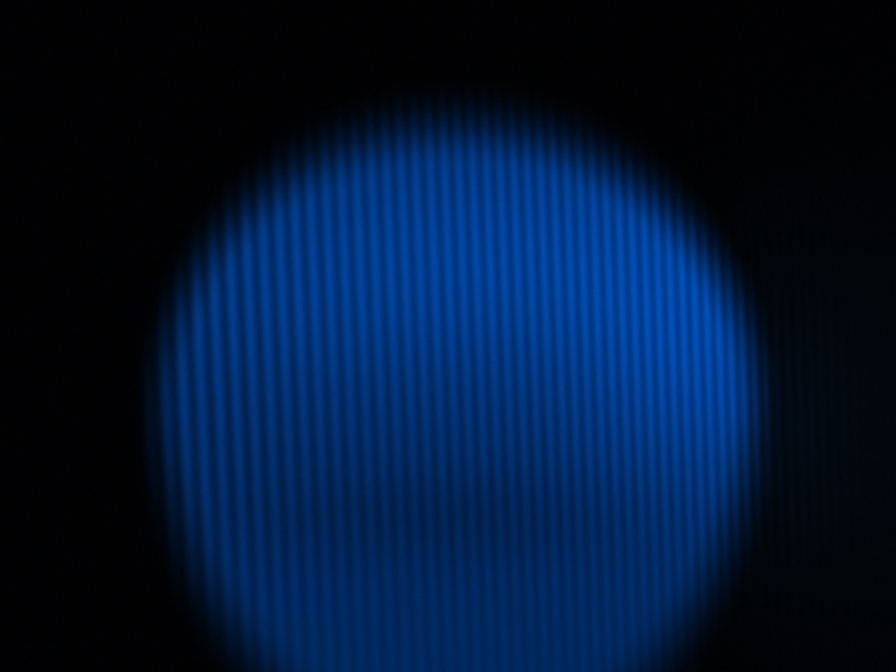
A Shadertoy shader for this background:

```glsl
#define DOME_CENTER vec2(0.68, 0.392)
#define DOME_WIDTH 0.472
#define DOME_RISE 0.486
#define DOME_DROP 0.594
#define STRIPE_LEAN 0.04
#define STRIPE_DEPTH 0.15
#define LIGHT_TINT vec3(0.0, 0.425, 1.0)
#define NIGHT vec3(0.004, 0.005, 0.010)
#define GRAIN 0.006

const float TAU = 6.2831853;

float hash(vec2 p) {
    p = fract(p * vec2(0.1031, 0.1137));
    p += dot(p, p.yx + 33.3);
    return fract((p.x + p.y) * p.x * 43.7);
}

// Soft elliptical spot of light
float spot(vec2 p, vec2 center, vec2 size) {
    vec2 d = (p - center) / size;
    return exp(-dot(d, d));
}

// Leaning ribs that grow finer toward the right
float ribs(vec2 p) {
    float x = p.x + STRIPE_LEAN * (1.3 - 0.5 * p.x) * (p.y - 0.5);
    return cos(TAU * (30.0 * x + 13.0 * x * x));
}

// Dome with a crisp side edge and a long fade at the top
float domeMask(vec2 p) {
    vec2 q = p - DOME_CENTER;
    q /= vec2(DOME_WIDTH, q.y > 0.0 ? DOME_RISE : DOME_DROP);
    float rise = clamp(q.y, 0.0, 1.0);
    float drop = clamp(-q.y, 0.0, 1.0);
    float softness = 0.18 + 0.20 * rise * rise + 0.14 * drop;
    return smoothstep(1.03, 1.03 - softness, length(q));
}

// Light inside the dome: upper arc, right rim and a dim lower band
float domeLight(vec2 p) {
    float light = 0.355;
    light += 0.20 * spot(p, vec2(0.76, 0.62), vec2(0.36, 0.20));
    light += 0.20 * spot(p, vec2(1.06, 0.47), vec2(0.20, 0.24));
    light += 0.05 * spot(p, vec2(0.42, 0.55), vec2(0.22, 0.16));
    light -= 0.06 * spot(p, vec2(0.66, 0.23), vec2(0.32, 0.07));
    return light;
}

void mainImage(out vec4 fragColor, in vec2 fragCoord) {
    vec2 p = fragCoord / iResolution.y;
    float rib = ribs(p);
    float mask = domeMask(p);

    // Ribs deepen at the left and the rim, and weaken near the base
    float depth = STRIPE_DEPTH + 0.10 * smoothstep(0.6, 0.2, p.x);
    depth += 0.10 * (1.0 - mask);
    depth *= mix(0.45, 1.0, smoothstep(0.0, 0.3, p.y));
    float light = domeLight(p) * mask * (1.0 + depth * rib);

    // Faint spill beyond the rim
    float halo = spot(p, vec2(1.15, 0.38), vec2(0.10, 0.22));
    float haze = spot(p, vec2(1.32, 0.36), vec2(0.22, 0.32));
    vec3 color = NIGHT + LIGHT_TINT * light;
    color += (1.0 - mask) * vec3(0.002, 0.022, 0.045) * halo * (1.0 + 0.4 * rib);
    color += (1.0 - mask) * vec3(0.003, 0.022, 0.040) * haze;

    // Fine grain
    color += GRAIN * (hash(floor(p * 384.0)) - 0.5);
    fragColor = vec4(clamp(color, 0.0, 1.0), 1.0);
}
```
